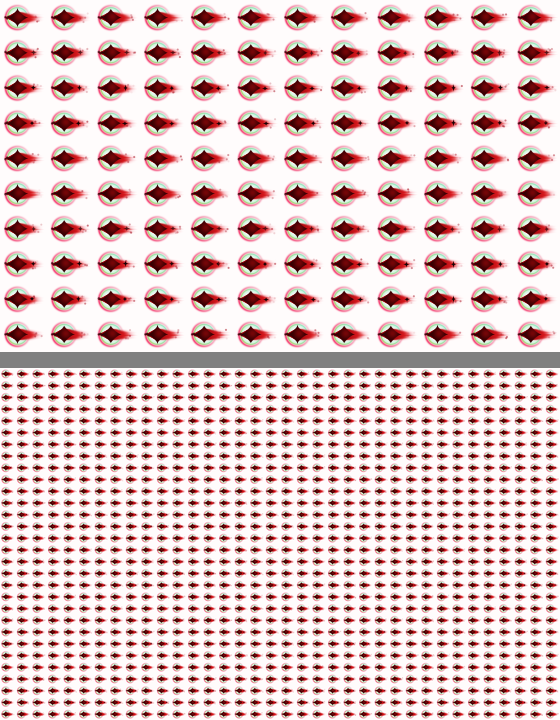
Top, the tile; bottom, the same tile 3 across and 3 down.
This pattern is drawn by a Shadertoy shader. Its source:

```glsl
// Twelve by ten grid of dark four-point stars with red comet tails over iridescent rings.

const vec2 GRID = vec2(12.0, 10.0);
const float TAU = 6.2831853;

float hash(vec2 p) {
    return fract(sin(dot(p, vec2(27.17, 61.73))) * 4375.85);
}

// Soft band centred on a radius
float band(float r, float centre, float width) {
    float t = (r - centre) / width;
    return exp(-t * t);
}

// Coverage of a concave four-point star
float starMask(vec2 p, vec2 size, float power, float edge) {
    vec2 q = pow(abs(p) / size + 1e-5, vec2(power));
    float d = (q.x + q.y - 1.0) * min(size.x, size.y) * 0.8;
    return 1.0 - smoothstep(-edge, edge, d);
}

// Pink outer glow, green inner rim and pale mint lining
vec3 ringColour(vec2 p) {
    float r = length(p);
    vec2 dir = p / max(r, 1e-4);
    float side = 0.5 + 0.5 * dot(dir, normalize(vec2(-1.0, -0.45)));
    vec3 col = vec3(1.0, 0.99, 0.99);
    col = mix(col, vec3(0.80, 0.96, 0.88), 0.75 * band(r, 0.235, 0.045));
    vec3 rim = mix(vec3(0.55, 0.92, 0.78), vec3(0.62, 0.88, 0.42), side);
    col = mix(col, rim, 0.9 * band(r, 0.282, 0.026));
    vec3 glow = mix(vec3(0.95, 0.68, 0.75), vec3(0.96, 0.28, 0.47), side);
    return mix(col, glow, (0.6 + 0.4 * side) * band(r, 0.337, 0.034));
}

// Tapered tail, sharp on the left and feathered to the right
float tailMask(vec2 p, vec2 id) {
    float grow = smoothstep(-0.38, 0.02, p.x);
    float halfWidth = mix(0.015, 0.165, grow) - 0.115 * smoothstep(0.0, 0.8, p.x);
    float feather = mix(0.02, 0.085, smoothstep(-0.1, 0.6, p.x));
    float y = p.y + 0.015 * smoothstep(0.0, 0.4, p.x);
    float body = 1.0 - smoothstep(-feather, feather, abs(y) - halfWidth);
    float streak = sin(p.y * 75.0 + id.y * 1.9) + 0.5 * sin(p.y * 131.0 + id.x);
    float fade = 1.0 - smoothstep(0.34, 0.77, p.x + 0.025 * streak);
    return body * fade * smoothstep(-0.39, -0.33, p.x);
}

void mainImage(out vec4 fragColor, in vec2 fragCoord) {
    vec2 grid = fragCoord / iResolution.xy * GRID;
    vec2 id = mod(floor(grid), GRID);
    float aspect = iResolution.x / iResolution.y * GRID.y / GRID.x;
    vec2 p = (fract(grid) - vec2(0.375, 0.5)) * vec2(aspect, 1.0);
    float edge = GRID.y / iResolution.y * 0.75;

    vec3 col = ringColour(p);

    // Red tail, pink where it thins out
    float tail = tailMask(p, id);
    vec3 red = mix(vec3(0.66, 0.03, 0.05), vec3(0.86, 0.10, 0.12), smoothstep(0.0, 0.5, p.x));
    vec3 tailColour = mix(vec3(0.94, 0.42, 0.49), red, smoothstep(0.15, 0.75, tail));
    col = mix(col, tailColour, tail);

    // Dark star with a lighter core
    float star = starMask(p, vec2(0.29, 0.25), 0.8, edge);
    float core = smoothstep(0.22, 0.0, length(p - vec2(0.05, 0.03)));
    col = mix(col, mix(vec3(0.22, 0.0, 0.01), vec3(0.46, 0.02, 0.03), core), star);

    // Black specks at the left tip
    for (int i = 0; i < 3; i++) {
        float k = float(i);
        vec2 at = vec2(-0.34 + 0.045 * k, 0.025 * sin(k * 2.4 + id.y));
        float speck = 1.0 - smoothstep(0.012, 0.012 + 2.0 * edge, length(p - at));
        col = mix(col, vec3(0.15, 0.0, 0.02), 0.7 * speck);
    }

    // Sparkle that swells and drifts from row to row
    float row = GRID.y - 1.0 - id.y;
    float pulse = 0.5 + 0.5 * cos(TAU * 2.0 * (row - 2.2) / GRID.y);
    vec2 at = vec2(0.43 + 0.03 * sin(TAU * (id.x / GRID.x + 2.0 * row / GRID.y)),
                   0.012 * sin(TAU * id.x / GRID.x + row));
    float sparkle = starMask(p - at, vec2(0.075), 0.6, edge);
    col = mix(col, vec3(0.10, 0.0, 0.01), sparkle * smoothstep(0.25, 0.7, pulse));

    // Loose dust around the end of the tail
    for (int i = 0; i < 4; i++) {
        vec2 seed = id + vec2(13.0, 29.0) * float(i + 1);
        vec2 dust = vec2(0.42 + 0.28 * hash(seed), 0.26 * (hash(seed + 7.0) - 0.5));
        float dot = 1.0 - smoothstep(0.006, 0.006 + 2.0 * edge, length(p - dust));
        col = mix(col, vec3(0.65, 0.06, 0.12), dot * 0.6 * hash(seed + 3.0));
    }

    fragColor = vec4(col, 1.0);
}
```
